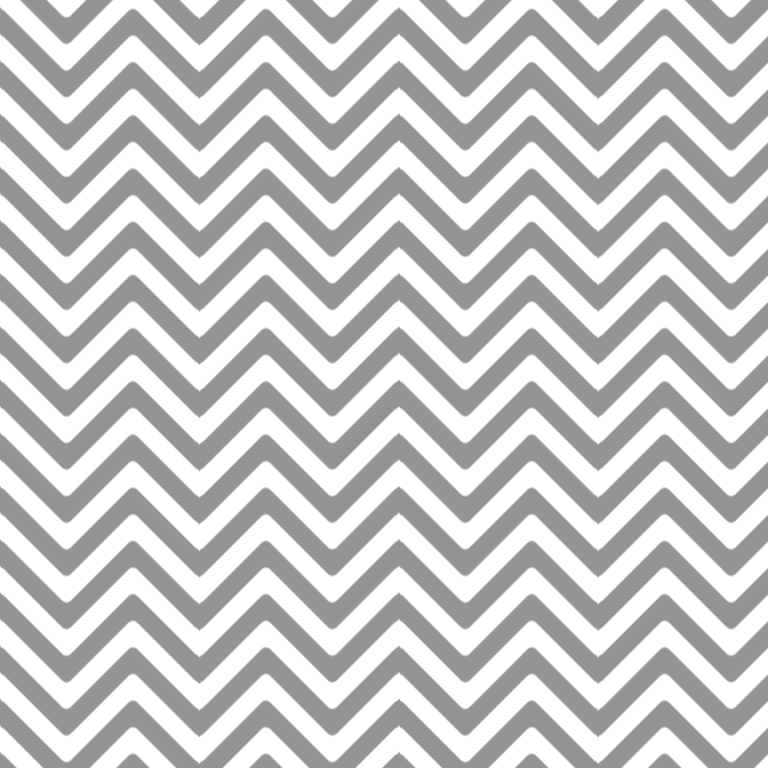
This pattern is drawn by a three.js fragment shader. Its source:

```glsl
// Even grey and white chevron stripes running across the canvas.
// A triangle wave with blunted tips shifts a repeating band up and down;
// every third tip carries a tiny central nub. Lengths are in canvas widths.

#define HALF_WAVE 0.08655   // horizontal distance from a peak to a valley
#define ROW_PITCH 0.06927   // vertical distance between stripes
#define TOP_OFFSET 0.0085   // depth of the first sharp peak below the top
#define TIP_RADIUS 0.0065   // reach of the blunting around each tip
#define NUB_HEIGHT 0.0017   // height of the nub on every third tip
#define NUB_WIDTH 0.0022    // half width of that nub
#define EDGE_BLUR 0.031     // edge softness, in stripe pitches
#define GREY vec3(0.58)
#define WHITE vec3(1.0)

varying vec2 vUv;

// Distance from a tip, with the sharp corner replaced by a parabola
float bluntDistance(float d) {
  float rounded = (d * d + TIP_RADIUS * TIP_RADIUS) / (2.0 * TIP_RADIUS);
  return d < TIP_RADIUS ? rounded : d;
}

// Depth of the zigzag below its sharp peaks
float zigzagDepth(float x) {
  float tip = floor(x / HALF_WAVE + 0.5);
  float d = abs(x - tip * HALF_WAVE);
  float fall = bluntDistance(d);

  // Small point left on every third tip
  float hasNub = 1.0 - step(1.0, mod(tip + 0.5, 3.0));
  fall -= hasNub * NUB_HEIGHT * (1.0 - smoothstep(0.2 * NUB_WIDTH, NUB_WIDTH, d));

  // Even tips point up, odd tips point down
  bool isPeak = mod(tip + 0.5, 2.0) < 1.0;
  return isPeak ? fall : HALF_WAVE - fall;
}

void main() {
  // Position within the stack of stripes, counted from the top
  float depth = 1.0 - vUv.y - TOP_OFFSET - zigzagDepth(vUv.x);
  float row = depth / ROW_PITCH;

  // Distance from the centre line of the nearest grey stripe
  float fromCentre = abs(fract(row + 0.25) - 0.5);
  float white = smoothstep(0.25 - EDGE_BLUR, 0.25 + EDGE_BLUR, fromCentre);

  gl_FragColor = vec4(mix(GREY, WHITE, white), 1.0);
}
```
